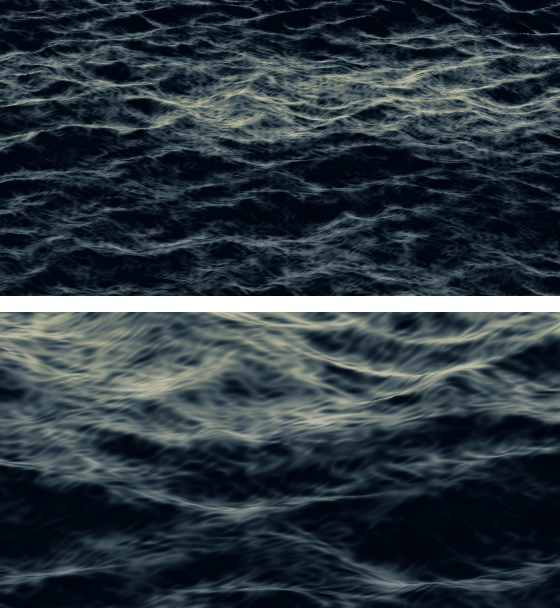
Top: the whole. Bottom: its middle third, enlarged.
Reproduce this texture procedurally as a Shadertoy shader.

```glsl
const float HORIZON = 3.5;       // height of the vanishing line, canvas heights
const float MAX_HEIGHT = 0.125;  // tallest swell, canvas heights
const int MARCH_STEPS = 20;
const vec3 DEEP_WATER = vec3(0.02, 0.05, 0.09);
const vec3 SKY_GLINT = vec3(0.55, 0.59, 0.59);
const vec3 WARM_SHIFT = vec3(0.05, 0.025, -0.05);

vec2 hash22(vec2 p) {
    vec3 q = fract(p.xyx * vec3(0.1031, 0.1030, 0.0973));
    q += dot(q, q.yzx + 33.33);
    return fract((q.xx + q.yz) * q.zy);
}

float cornerRamp(vec2 cell, vec2 corner, vec2 f) {
    return dot(hash22(cell + corner + 200.0) * 2.0 - 1.0, f - corner);
}

float gradientNoise(vec2 p) {
    vec2 cell = floor(p);
    vec2 f = p - cell;
    vec2 u = f * f * f * (f * (f * 6.0 - 15.0) + 10.0);
    float low = mix(cornerRamp(cell, vec2(0, 0), f), cornerRamp(cell, vec2(1, 0), f), u.x);
    float high = mix(cornerRamp(cell, vec2(0, 1), f), cornerRamp(cell, vec2(1, 1), f), u.x);
    return mix(low, high, u.y);
}

// Noise stretched along x, with its grain tilted
float waveNoise(vec2 p, vec2 frequency, float tilt, float seed) {
    return gradientNoise(vec2(p.x, p.y + tilt * p.x) * frequency + seed);
}

// Pointed crests between round troughs
float crests(float n) {
    return 1.0 - 2.0 * sqrt(n * n + 0.0015);
}

// Screen position to the foreshortened sea plane
vec2 seaPoint(vec2 view) {
    return view * HORIZON / (HORIZON - view.y);
}

float swellHeight(vec2 view) {
    vec2 p = seaPoint(view);
    float broad = 0.5 + waveNoise(p, vec2(1.5, 4.0), 0.06, 3.7);
    float swell = crests(waveNoise(p, vec2(2.3, 6.2), -0.10, 17.3));
    float chop = crests(waveNoise(p, vec2(5.2, 14.5), 0.13, 41.9));
    return 0.05 * broad + 0.05 * swell + 0.018 * chop;
}

// Walk away from the viewer to the first wave that covers this point
vec2 visibleSurface(vec2 view) {
    float stride = MAX_HEIGHT / float(MARCH_STEPS);
    vec2 ground = view - vec2(0.0, MAX_HEIGHT);
    float gap = ground.y + swellHeight(ground) - view.y;
    for (int i = 0; i < MARCH_STEPS; i++) {
        vec2 next = ground + vec2(0.0, stride);
        float nextGap = next.y + swellHeight(next) - view.y;
        if (nextGap >= 0.0) {
            float part = clamp(gap / min(gap - nextGap, -0.00001), 0.0, 1.0);
            return mix(ground, next, part);
        }
        ground = next;
        gap = nextGap;
    }
    return ground;
}

float facingSlope(vec2 ground) {
    vec2 offset = vec2(0.0, 0.003);
    return (swellHeight(ground + offset) - swellHeight(ground - offset)) / (2.0 * offset.y);
}

// Small wind ripples, from wide wrinkles to thin filaments
float ripples(vec2 p) {
    float wrinkles = waveNoise(p, vec2(10.0, 32.0), -0.16, 7.1);
    float streaks = crests(waveNoise(p, vec2(17.0, 56.0), 0.20, 23.6)) - 0.66;
    float threads = crests(waveNoise(p, vec2(34.0, 100.0), -0.24, 59.2)) - 0.66;
    return 1.5 * wrinkles + 1.4 * streaks + 1.1 * threads;
}

// Broad band of reflected sky light
float lightBand(vec2 view) {
    float offset = (view.y - 0.66 - 0.04 * view.x) / 0.18;
    return exp(-offset * offset - 0.35 * view.x * view.x);
}

vec3 seaColor(vec2 view) {
    vec2 ground = visibleSurface(view);
    vec2 p = seaPoint(ground);
    float band = lightBand(view);
    float patches = waveNoise(p, vec2(1.3, 2.6), 0.1, 83.4);
    float light = 1.4 * (0.33 - facingSlope(ground)) + ripples(p);
    light += 1.4 * band - 0.45 + 1.2 * patches;

    // Soft knee: faces turned to the viewer sink into the dark
    float knee = 0.3;
    float tone = 0.46 * knee * log(1.0 + exp(min(light, 4.0) / knee)) - 0.03;
    vec3 mixing = pow(vec3(clamp(tone, 0.0, 1.25)), vec3(1.0, 0.85, 0.8));
    vec3 color = mix(DEEP_WATER, SKY_GLINT, mixing) + min(tone, 0.0);
    return color + WARM_SHIFT * band * smoothstep(0.4, 1.0, tone);
}

void mainImage(out vec4 fragColor, in vec2 fragCoord) {
    vec2 view = (fragCoord - vec2(0.5 * iResolution.x, 0.0)) / iResolution.y;
    vec2 jitter = vec2(0.2, 0.25) / iResolution.y;
    vec3 color = 0.5 * (seaColor(view + jitter) + seaColor(view - jitter));
    fragColor = vec4(clamp(color, 0.0, 1.0), 1.0);
}
```
